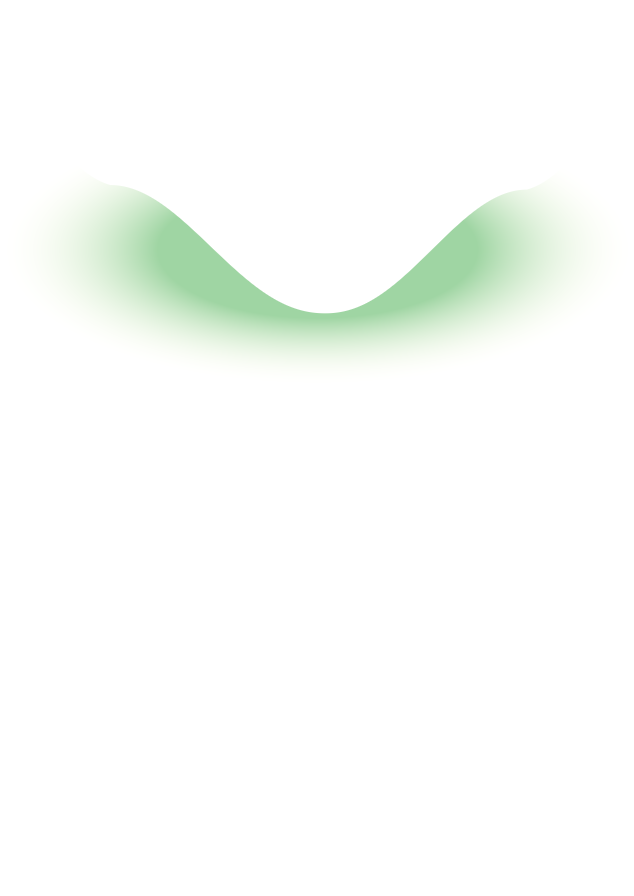
Give the GLSL for this background, as a WebGL 2 fragment shader.

```glsl
#version 300 es
precision highp float;

uniform vec2 u_resolution;
out vec4 outColor;

#define GLOW_CENTER vec2(0.501, 0.7213)
#define GLOW_RADII  vec2(0.495, 0.150)
#define CORE_SIZE   0.51
#define CORE_COLOR  vec3(0.625, 0.835, 0.640)
#define RIM_COLOR   vec3(1.0, 1.0, 0.92)
#define PAPER       vec3(1.0)
#define VALLEY      vec2(0.513, 0.6503)
#define LEFT_ARM    vec2(0.339, 0.1432)
#define RIGHT_ARM   vec2(0.318, 0.1381)
#define ARM_EASE    1.06
#define FLARE       vec2(0.198, 4.46)

const float PI = 3.14159265;

// Height of the wave: a cosine valley whose shoulders flare upward
float waveHeight(float x) {
  float offset = x - VALLEY.x;
  vec2 arm = offset < 0.0 ? LEFT_ARM : RIGHT_ARM;
  float t = pow(min(abs(offset) / arm.x, 1.0), ARM_EASE);
  float beyond = max(abs(offset) - arm.x, 0.0);
  float rise = arm.y * (0.5 - 0.5 * cos(PI * t));
  return VALLEY.y + rise + beyond * (FLARE.x + FLARE.y * beyond);
}

// Elliptical glow: solid core, then colour and opacity fade together
vec3 glow(vec2 uv) {
  float radius = length((uv - GLOW_CENTER) / GLOW_RADII);
  float fade = clamp((radius - CORE_SIZE) / (1.0 - CORE_SIZE), 0.0, 1.0);
  return mix(mix(CORE_COLOR, RIM_COLOR, fade), PAPER, fade);
}

void main() {
  vec2 uv = gl_FragCoord.xy / u_resolution;

  // Keep the glow below the wave, with a one pixel soft edge
  float above = uv.y - waveHeight(uv.x);
  float edge = length(vec2(dFdx(above), dFdy(above)));
  float cover = clamp(0.5 - above / edge, 0.0, 1.0);

  outColor = vec4(mix(PAPER, glow(uv), cover), 1.0);
}
```
